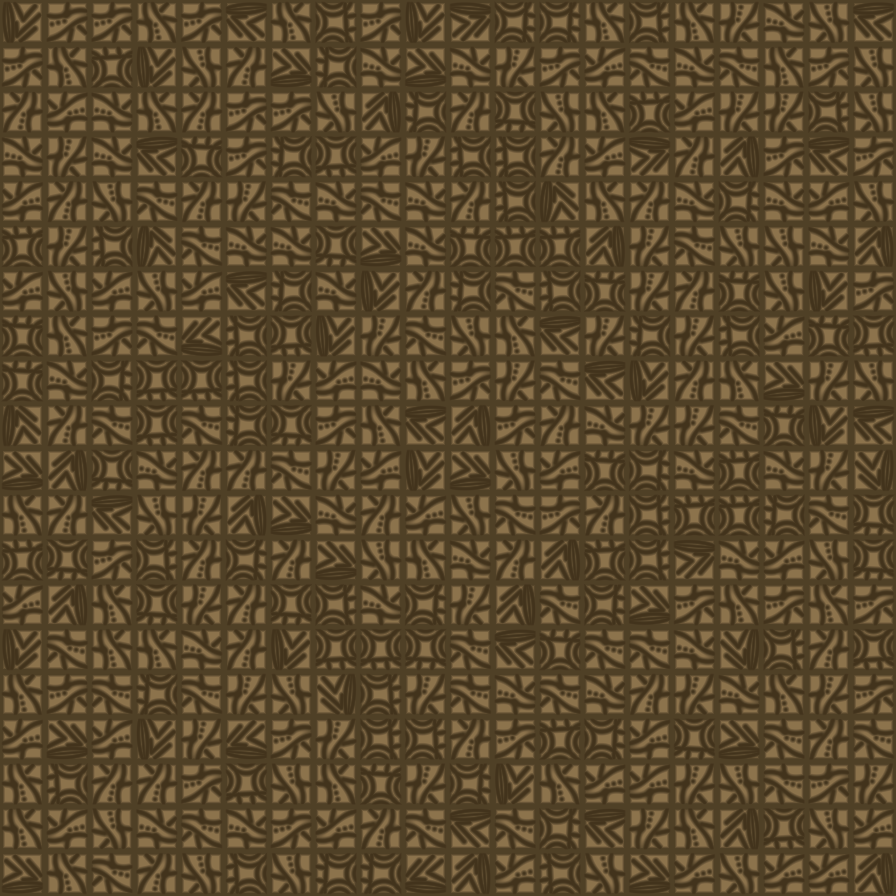
A Shadertoy shader for this pattern:

```glsl
const float TILES = 20.0;
const vec3 INK = vec3(0.26, 0.20, 0.11);
const vec3 GROUT = vec3(0.31, 0.25, 0.15);
const vec3 EDGE = vec3(0.42, 0.34, 0.22);
const vec3 STONE = vec3(0.55, 0.45, 0.30);

float hash(vec2 cell, float seed) {
    vec3 v = fract(vec3(cell.xyx + seed) * vec3(0.1031, 0.1030, 0.0973));
    v += dot(v, v.yzx + 33.33);
    return fract((v.x + v.y) * v.z);
}

vec2 quarterTurn(vec2 p) {
    return vec2(p.y, -p.x);
}

float segment(vec2 p, vec2 a, vec2 b) {
    vec2 ab = b - a;
    return length(p - a - ab * clamp(dot(p - a, ab) / dot(ab, ab), 0.0, 1.0));
}

float ring(vec2 p, vec2 center, float radius) {
    return abs(length(p - center) - radius);
}

float dottedLine(vec2 p, vec2 a, vec2 b, float gaps) {
    vec2 ab = b - a;
    float t = clamp(dot(p - a, ab) / dot(ab, ab), 0.0, 1.0);
    return length(p - a - ab * round(t * gaps) / gaps);
}

float smoothMin(float a, float b, float k) {
    float h = max(k - abs(a - b), 0.0) / k;
    return min(a, b) - h * h * k * 0.25;
}

// Diagonal stem with side veins and two lobes along one edge
float leafCracks(vec2 p) {
    vec2 bent = p + vec2(0.0, 0.04 * sin(7.0 * p.x));
    float d = segment(bent, vec2(-0.46, 0.40), vec2(0.46, -0.10));
    d = smoothMin(d, segment(p, vec2(0.02, -0.5), vec2(-0.02, -0.16)), 0.08);
    d = smoothMin(d, segment(bent, vec2(-0.5, -0.15), vec2(0.0, -0.19)), 0.08);
    d = smoothMin(d, segment(bent, vec2(0.0, -0.19), vec2(0.42, -0.25)), 0.08);
    d = smoothMin(d, segment(p, vec2(0.03, 0.5), vec2(0.10, 0.17)), 0.08);
    d = min(d, segment(p, vec2(0.42, 0.23), vec2(0.27, 0.10)));
    return min(d, dottedLine(p, vec2(-0.34, 0.04), vec2(-0.06, -0.03), 2.0) + 0.01);
}

// Concave star between nested arcs, with short bars on one side
float starCracks(vec2 p) {
    float d = segment(p, vec2(0.25, -0.42), vec2(0.20, 0.42));
    vec2 side = vec2(0.0, 0.60);
    for (int i = 0; i < 3; i++) {
        vec2 center = side + vec2(-0.07, 0.0);
        d = min(d, ring(p, center, 0.43));
        d = min(d, ring(p, center, 0.26));
        side = vec2(-side.y, side.x);
    }
    d = min(d, segment(p, vec2(0.22, 0.12), vec2(0.45, 0.16)));
    return min(d, segment(p, vec2(0.23, -0.18), vec2(0.45, -0.14)));
}

// Split lens along one edge above a folded chevron
float chevronCracks(vec2 p) {
    float lens = 0.10 - 0.32 * p.x * p.x;
    float height = p.y - 0.31 + 0.08 * p.x;
    float d = min(abs(abs(height) - lens), abs(height) + 0.015);
    d = min(d, segment(p, vec2(-0.44, 0.17), vec2(-0.06, -0.02)));
    d = min(d, segment(p, vec2(-0.06, -0.02), vec2(-0.36, -0.28)));
    d = min(d, segment(p, vec2(-0.16, -0.38), vec2(0.30, 0.12)));
    d = min(d, segment(p, vec2(0.30, 0.12), vec2(0.02, 0.14)));
    return min(d, segment(p, vec2(0.14, -0.28), vec2(0.42, 0.04)));
}

float tileCracks(vec2 p, float kind) {
    if (kind < 0.63) return leafCracks(p);
    if (kind < 0.83) return starCracks(p);
    return chevronCracks(p);
}

vec2 orient(vec2 p, float turns, float flip) {
    if (flip > 0.5) p.x = -p.x;
    for (int i = 0; i < int(turns * 4.0); i++) p = quarterTurn(p);
    return p;
}

// Fold four quadrants into one by rotation about the center
vec2 foldQuadrants(vec2 p) {
    if (p.y < 0.0) p = -p;
    return p.x < 0.0 ? quarterTurn(p) : p;
}

vec3 shade(float crack, float border, float blur) {
    float toStone = min(crack - 0.055, border - 0.075);
    vec3 color = mix(GROUT, EDGE, smoothstep(-blur, blur, toStone));
    color = mix(color, STONE, smoothstep(-blur, blur, toStone - 0.028));
    float ink = 1.0 - smoothstep(-blur, blur, crack - 0.034);
    return mix(color, INK, ink * smoothstep(0.02, 0.07, border));
}

void mainImage(out vec4 fragColor, in vec2 fragCoord) {
    vec2 centered = (fragCoord - 0.5 * iResolution.xy) / iResolution.y;
    vec2 grid = foldQuadrants(centered) * TILES;
    vec2 cell = floor(grid);
    vec2 p = fract(grid) - 0.5;
    float border = 0.5 - max(abs(p.x), abs(p.y));
    vec2 local = orient(p, hash(cell, 3.7), hash(cell, 11.3));
    float crack = tileCracks(local, hash(cell, 23.9));
    float blur = max(0.02, 0.75 * TILES / iResolution.y);
    fragColor = vec4(shade(crack, border, blur), 1.0);
}
```
